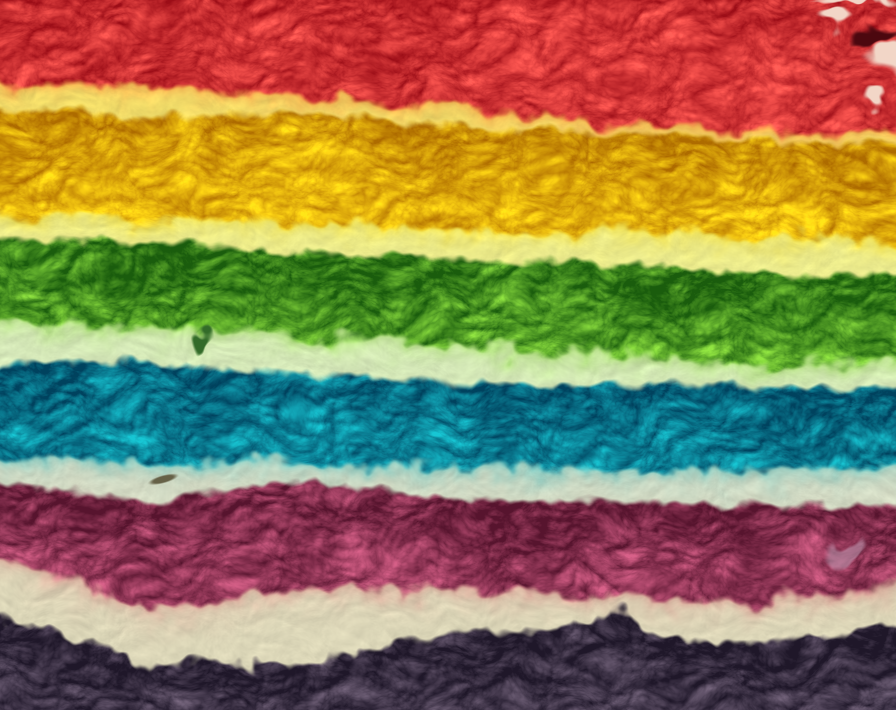
A WebGL 1 fragment shader for this texture:

```glsl
precision highp float;
// Slice of a rainbow sponge cake: six crumbly layers parted by cream frosting.
// Layer borders are piecewise curves roughened by gradient noise; the crumb is
// billowed noise lit from above, and each sponge stains the frosting below it.
uniform vec2 u_resolution;

vec2 hashGradient(vec2 cell) {
  vec2 q = vec2(dot(cell, vec2(127.1, 311.7)), dot(cell, vec2(269.5, 183.3)));
  return 2.0 * fract(sin(q) * 43758.55) - 1.0;
}

float gradientNoise(vec2 p) {
  vec2 i = floor(p), f = fract(p);
  vec2 u = f * f * f * (f * (f * 6.0 - 15.0) + 10.0);
  vec2 e = vec2(1.0, 0.0);
  float a = dot(hashGradient(i), f);
  float b = dot(hashGradient(i + e.xy), f - e.xy);
  float c = dot(hashGradient(i + e.yx), f - e.yx);
  float d = dot(hashGradient(i + e.xx), f - e.xx);
  return mix(mix(a, b, u.x), mix(c, d, u.x), u.y);
}

// Puffy lumps with dark creases between them.
float crumbHeight(vec2 p) {
  float sum = 0.0, amp = 0.5;
  for (int i = 0; i < 4; i++) {
    sum += amp * abs(gradientNoise(p));
    p = mat2(1.7, 1.1, -1.1, 1.7) * p + 7.3;
    amp *= 0.55;
  }
  return sum;
}

// Border height through seven evenly spaced knots.
float border(float x, vec4 a, vec3 b) {
  float s = x * 6.0;
  vec4 t = clamp(s - vec4(0.0, 1.0, 2.0, 3.0), 0.0, 1.0);
  vec2 v = clamp(s - vec2(4.0, 5.0), 0.0, 1.0);
  return a.x + dot(t, vec4(a.yzw, b.x) - a) + dot(v, b.yz - b.xy);
}

float blob(vec2 p, vec2 center, vec2 radius) {
  return 1.0 - smoothstep(0.6, 1.1, length((p - center) / radius));
}

vec3 addFrosting(vec3 col, vec3 cream, vec3 stain, float depth, float relief) {
  vec3 c = mix(cream, stain, 0.6 * exp(-max(depth, 0.0) * 75.0));
  return mix(col, c * (1.0 + 0.35 * relief), smoothstep(-0.006, 0.007, depth));
}

// Sponge darkens under its top rim and lightens towards its base.
vec3 addSponge(vec3 col, vec3 dark, vec3 light, float depth, float tone) {
  float t = tone - 0.14 + 0.28 * smoothstep(0.0, 0.13, depth);
  vec3 c = mix(dark, light, clamp(t, 0.0, 1.15));
  return mix(col, c, smoothstep(-0.005, 0.005, depth));
}

void main() {
  vec2 uv = gl_FragCoord.xy / u_resolution;
  float x = uv.x;
  vec2 p = vec2(x * u_resolution.x / u_resolution.y, 1.0 - uv.y);

  // Crumb relief, lit from above
  vec2 warp = vec2(gradientNoise(p * 13.0), gradientNoise(p * 13.0 + 31.0));
  vec2 q = (p + 0.025 * warp) * vec2(17.0, 25.0);
  float height = crumbHeight(q);
  float relief = height - crumbHeight(q - vec2(0.06, 0.16));
  float tone = 0.14 + 1.9 * height + 1.5 * relief + 0.3 * gradientNoise(p * 6.0);

  // Ragged vertical displacement shared by all borders
  float rough = 0.016 * gradientNoise(p * 10.0) + 0.022 * gradientNoise(p * 24.0)
              + 0.014 * gradientNoise(p * 55.0);
  float y = p.y + rough;
  float yFine = p.y + 0.65 * rough;

  // Sponge colours when lit
  vec3 red = vec3(0.98, 0.33, 0.31), gold = vec3(1.0, 0.84, 0.08);
  vec3 green = vec3(0.51, 0.83, 0.23), blue = vec3(0.08, 0.71, 0.77);
  vec3 plum = vec3(0.78, 0.34, 0.49), violet = vec3(0.43, 0.37, 0.46);

  // Red layer with frosting flecks near the right corner
  vec3 col = addSponge(red, vec3(0.61, 0.05, 0.09), red, p.y + 0.06, tone);
  vec2 fleck = p + 0.045 * warp + vec2(0.0, rough);
  col = mix(col, vec3(0.3, 0.03, 0.06), blob(fleck, vec2(1.24, 0.05), vec2(0.03, 0.014)));
  float flecks = blob(fleck, vec2(1.172, 0.03), vec2(0.032, 0.012))
               + blob(fleck, vec2(1.245, 0.088), vec2(0.024, 0.026))
               + blob(fleck, vec2(1.226, 0.151), vec2(0.02, 0.009))
               + blob(fleck, vec2(1.21, 0.0), vec2(0.07, 0.009));
  col = mix(col, vec3(0.95, 0.84, 0.78), min(flecks, 1.0));

  // Gold layer
  float edge = border(x, vec4(0.113, 0.125, 0.137, 0.147), vec3(0.171, 0.183, 0.188));
  col = addFrosting(col, vec3(0.95, 0.88, 0.42), vec3(0.95, 0.5, 0.2), y - edge, relief);
  edge = border(x, vec4(0.151, 0.17, 0.158, 0.178), vec3(0.185, 0.197, 0.205));
  col = addSponge(col, vec3(0.68, 0.42, 0.0), gold, yFine - edge, tone + 0.08);

  // Green layer
  edge = border(x, vec4(0.295, 0.314, 0.31, 0.326), vec3(0.328, 0.33, 0.337));
  col = addFrosting(col, vec3(0.92, 0.92, 0.56), vec3(0.97, 0.86, 0.1), y - edge, relief);
  edge = border(x, vec4(0.336, 0.344, 0.356, 0.366), vec3(0.372, 0.384, 0.389));
  col = addSponge(col, vec3(0.1, 0.36, 0.05), green, yFine - edge, tone);

  // Blue layer, with a small green pit in the frosting above it
  edge = border(x, vec4(0.452, 0.46, 0.47, 0.485), vec3(0.497, 0.518, 0.502));
  col = addFrosting(col, vec3(0.84, 0.91, 0.73), vec3(0.58, 0.86, 0.3), y - edge, relief);
  col = mix(col, vec3(0.2, 0.42, 0.16), blob(fleck, vec2(0.295, 0.475), vec2(0.014, 0.009)));
  edge = border(x, vec4(0.515, 0.508, 0.525, 0.537), vec3(0.54, 0.546, 0.549));
  col = addSponge(col, vec3(0.0, 0.26, 0.37), blue, yFine - edge, tone);

  // Plum layer, with a slit in the frosting and two pale lumps
  edge = border(x, vec4(0.643, 0.648, 0.648, 0.656), vec3(0.664, 0.664, 0.656));
  col = addFrosting(col, vec3(0.83, 0.85, 0.76), vec3(0.25, 0.75, 0.76), y - edge, relief);
  vec2 slit = vec2(p.x, p.y + 0.25 * (p.x - 0.23));
  col = mix(col, vec3(0.4, 0.38, 0.28), blob(slit, vec2(0.23, 0.675), vec2(0.021, 0.006)));
  edge = border(x, vec4(0.68, 0.71, 0.676, 0.702), vec3(0.708, 0.71, 0.715));
  float lumps = blob(fleck, vec2(0.52, 0.78), vec2(0.07, 0.04))
              + blob(fleck, vec2(1.14, 0.79), vec2(0.06, 0.04));
  col = addSponge(col, vec3(0.34, 0.08, 0.18), plum, yFine - edge, tone + 0.14 * lumps);
  col = mix(col, vec3(0.76, 0.6, 0.7), 0.6 * blob(fleck, vec2(1.19, 0.766), vec2(0.025, 0.016)));

  // Violet base with a raised crumb right of centre
  edge = border(x, vec4(0.785, 0.858, 0.828, 0.828), vec3(0.836, 0.846, 0.822));
  col = addFrosting(col, vec3(0.86, 0.84, 0.72), vec3(0.85, 0.5, 0.5), y - edge, relief);
  edge = border(x, vec4(0.866, 0.935, 0.935, 0.892), vec3(0.88, 0.908, 0.877));
  edge -= 0.025 * exp(-pow((x - 0.69) / 0.022, 2.0));
  col = addSponge(col, vec3(0.12, 0.09, 0.16), violet, y - edge, tone - 0.04);

  gl_FragColor = vec4(clamp(col, 0.0, 1.0), 1.0);
}
```
